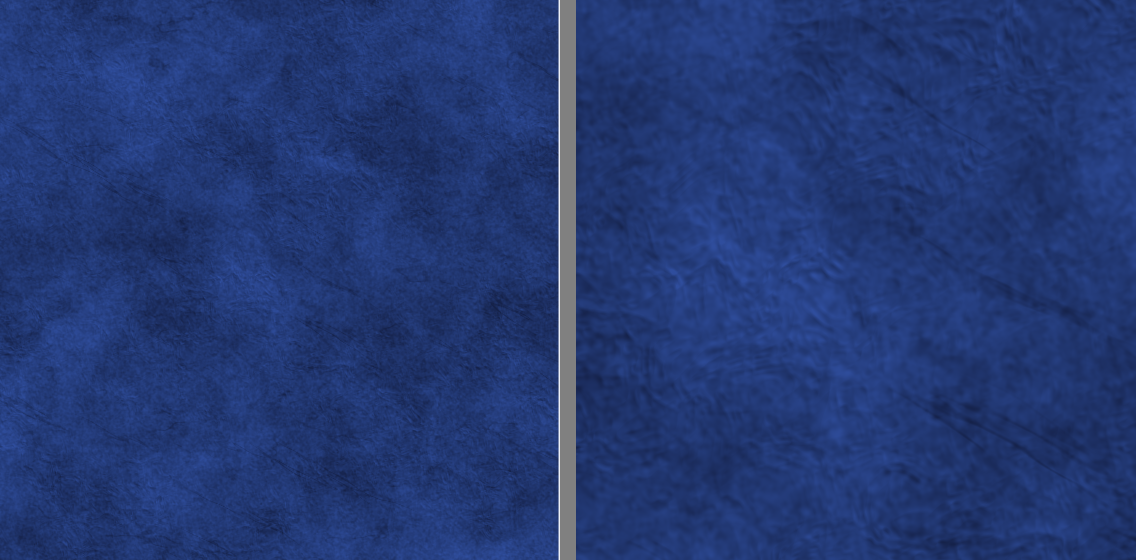
Left, the full canvas; right, a detail of the centre.
This texture is drawn by a WebGL 1 fragment shader. Its source:

```glsl
precision highp float;
// Mottled royal blue plaster with ragged stains, crinkled relief and a pale right edge.
uniform vec2 u_resolution;

const vec3 SHADOW_BLUE = vec3(0.106, 0.174, 0.368);
const vec3 MIDDLE_BLUE = vec3(0.132, 0.220, 0.455);
const vec3 LIGHT_BLUE = vec3(0.160, 0.264, 0.540);
const vec3 EDGE_PALE = vec3(0.930, 0.940, 0.970);
const float EDGE_WIDTH = 0.0026;
const float TONE_LIMIT = 1.9;
const float CLOUD_SCALE = 7.0;
const float CLOUD_CONTRAST = 2.7;
const float PATCH_SCALE = 18.0;
const float PATCH_CONTRAST = 2.3;
const float RELIEF_SCALE = 52.0;
const float RELIEF_STRENGTH = 2.1;
const vec2 RELIEF_STEP = vec2(0.0006, 0.0010);
const float CREASE_SCALE = 13.0;
const float CREASE_WIDTH = 0.05;
const float CREASE_DEPTH = 0.8;
const float GRAIN_SCALE = 210.0;
const float GRAIN_STRENGTH = 0.75;

float hash(vec2 cell) {
  vec3 q = fract(cell.xyx * vec3(0.1031, 0.1030, 0.0973));
  q += dot(q, q.yzx + 33.33);
  return fract((q.x + q.y) * q.z);
}

float noise(vec2 p) {
  vec2 cell = floor(p);
  vec2 f = fract(p);
  vec2 s = f * f * (3.0 - 2.0 * f);
  float low = mix(hash(cell), hash(cell + vec2(1.0, 0.0)), s.x);
  float high = mix(hash(cell + vec2(0.0, 1.0)), hash(cell + vec2(1.0, 1.0)), s.x);
  return mix(low, high, s.y);
}

// Turns and doubles the domain between octaves to hide the lattice.
const mat2 OCTAVE_TURN = mat2(1.6, 1.2, -1.2, 1.6);

// Layered noise centred on zero; gain sets how rough it is.
float fbm(vec2 p, float gain) {
  float sum = 0.0;
  float total = 0.0;
  float weight = 1.0;
  for (int i = 0; i < 5; i++) {
    sum += weight * (noise(p) - 0.5);
    total += weight;
    p = OCTAVE_TURN * p + 17.3;
    weight *= gain;
  }
  return sum / total;
}

// Crumpled surface height: sharp folds from ridged noise.
float crumple(vec2 p) {
  vec2 q = p * RELIEF_SCALE;
  q += 0.9 * vec2(noise(q * 0.7 + 5.0), noise(q * 0.7 + 41.0));
  float height = 0.0;
  float weight = 0.5;
  for (int i = 0; i < 3; i++) {
    height += weight * (1.0 - abs(2.0 * noise(q) - 1.0));
    q = OCTAVE_TURN * q + 9.1;
    weight *= 0.6;
  }
  return height;
}

// Short broken lines along the middle contour of a noise field.
float crease(vec2 p, float seed) {
  vec2 q = p * CREASE_SCALE + seed;
  float field = noise(q) + 0.3 * (noise(q * 3.7) - 0.5) + 0.12 * (noise(q * 9.0) - 0.5);
  float line = 1.0 - smoothstep(0.0, CREASE_WIDTH, abs(field - 0.5));
  return line * smoothstep(0.5, 0.85, noise(q * 1.6 + 63.0));
}

void main() {
  vec2 p = gl_FragCoord.xy / u_resolution;

  // Broad clouds overlaid with smaller ragged stains
  vec2 warp = vec2(fbm(p * 12.0 + 3.0, 0.6), fbm(p * 12.0 + 29.0, 0.6));
  float tone = fbm((p + 0.10 * warp) * CLOUD_SCALE + 11.0, 0.55) * CLOUD_CONTRAST;
  tone += fbm((p + 0.06 * warp) * PATCH_SCALE + 71.0, 0.7) * PATCH_CONTRAST;

  // Relief lit from above, stronger in some areas
  float slope = crumple(p - RELIEF_STEP) - crumple(p + RELIEF_STEP);
  float roughness = mix(0.6, 1.5, smoothstep(-0.12, 0.18, fbm(p * 8.0 + 50.0, 0.5)));
  tone += slope * roughness * RELIEF_STRENGTH;

  // Dark creases in two layers, the second leaning downhill to the right
  vec2 leaning = vec2(p.x + p.y * 1.4, p.y * 1.3 + p.x * 0.4);
  float creases = max(crease(p * vec2(0.7, 1.2), 23.0), crease(leaning, 87.0));
  tone -= creases * CREASE_DEPTH;

  // Fine plaster grain
  float grain = noise(p * GRAIN_SCALE) + noise(OCTAVE_TURN * p * GRAIN_SCALE * 0.7) - 1.0;
  tone += grain * GRAIN_STRENGTH;

  vec3 tint = tone < 0.0 ? SHADOW_BLUE : LIGHT_BLUE;
  vec3 color = mix(MIDDLE_BLUE, tint, min(abs(tone), TONE_LIMIT));

  // Narrow pale margin, softened over one pixel
  float inset = 1.0 - EDGE_WIDTH - p.x;
  float margin = clamp(0.5 - inset * u_resolution.x, 0.0, 1.0);
  gl_FragColor = vec4(mix(color, EDGE_PALE, margin), 1.0);
}
```
